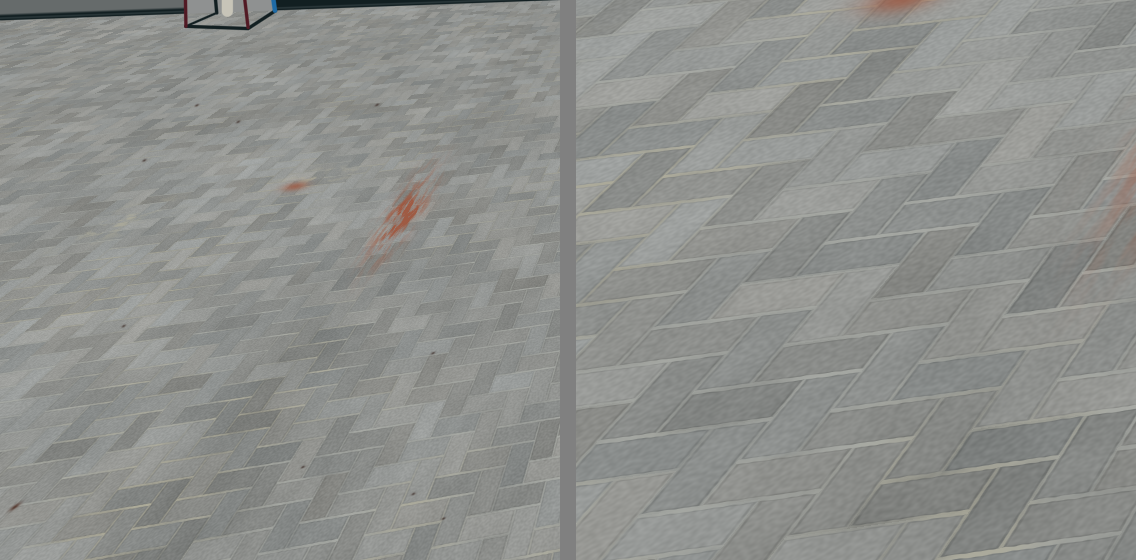
Left: the whole. Right: its middle third, enlarged.
Reproduce this texture procedurally as a Shadertoy shader.

```glsl
const vec3 STONE = vec3(0.562, 0.570, 0.560);
const vec3 SAND = vec3(0.68, 0.67, 0.60);
const vec3 MORTAR = vec3(0.65, 0.66, 0.64);
const vec3 RUST = vec3(0.63, 0.33, 0.23);
const vec3 SHADOW = vec3(0.07, 0.12, 0.13);
const vec3 WALL = vec3(0.40, 0.42, 0.42);

float hash(vec2 p) {
    vec3 q = fract(vec3(p.xyx) * 0.1031);
    q += dot(q, q.yzx + 33.33);
    return fract((q.x + q.y) * q.z);
}

float cornerSlope(vec2 cell, vec2 offset) {
    float a = 6.2832 * hash(cell);
    return dot(vec2(cos(a), sin(a)), offset);
}

// Gradient noise, roughly -0.7 to 0.7
float noise(vec2 p) {
    vec2 i = floor(p), f = p - i;
    vec2 w = f * f * f * (f * (f * 6.0 - 15.0) + 10.0);
    vec2 e = vec2(1, 0);
    return mix(mix(cornerSlope(i, f), cornerSlope(i + e, f - e), w.x),
               mix(cornerSlope(i + e.yx, f - e.yx), cornerSlope(i + 1.0, f - 1.0), w.x), w.y);
}

float fbm(vec2 p) {
    float sum = 0.0, amp = 0.6;
    for (int i = 0; i < 4; i++) {
        sum += amp * noise(p);
        p = 2.03 * p + 7.1;
        amp *= 0.5;
    }
    return sum;
}

// Canvas to ground plane, measured in brick widths
vec2 toGround(vec2 p) {
    float depth = 1.411 + 0.03 * p.x - p.y;
    float across = p.x - 1.3;
    float along = p.y - 0.1 - 0.17 * (p.x - 0.5);
    return vec2(32.0 * across, 34.0 * along) / depth + 200.0;
}

// Herringbone of 2:1 bricks: xy = distance to joints, zw = brick id
vec4 herringbone(vec2 g) {
    vec2 cell = floor(g);
    float k = mod(cell.x - cell.y, 4.0);
    bool flat_ = k < 1.5;
    vec2 id = cell - (flat_ ? vec2(k, 0) : vec2(0, 3.0 - k));
    vec2 size = flat_ ? vec2(2, 1) : vec2(1, 2);
    vec2 local = g - id;
    return vec4(min(local, size - local), id);
}

// Pixel-filtered coverage of a line of given half width
vec2 lineCover(vec2 d, vec2 halfWidth, vec2 pixel) {
    return clamp((halfWidth - d) / pixel + 0.5, vec2(0), min(vec2(1), 2.0 * halfWidth / pixel));
}

// Soft oval blot whose long axis points along dir
float blot(vec2 p, vec2 center, vec2 dir, vec2 radii) {
    vec2 q = p - center;
    dir = normalize(dir);
    q = vec2(dot(q, dir), dot(q, vec2(-dir.y, dir.x))) / radii;
    return exp(-dot(q, q));
}

float bar(vec2 p, vec2 a, vec2 b, float halfWidth, float px) {
    vec2 ab = b - a;
    float t = clamp(dot(p - a, ab) / dot(ab, ab), 0.0, 1.0);
    return smoothstep(px, -px, length(p - a - ab * t) - halfWidth);
}

vec3 paving(vec2 p) {
    vec2 g = toGround(p);
    vec2 pixel = max(fwidth(g), vec2(1e-4));
    vec4 brick = herringbone(g);

    // Brick tone, broad weathering and grain
    float tone = 0.095 * (hash(brick.zw) - 0.5) + 0.06 * fbm(g * 0.12);
    tone += 0.04 * fbm(g * vec2(1.1, 0.8) + 17.0 * hash(brick.wz));
    tone += 0.05 * noise(g * 9.0) * smoothstep(0.35, 0.05, pixel.y);
    tone -= 0.055 * blot(p, vec2(0.43, 0.24), vec2(1, 1.2), vec2(0.3, 0.09));
    tone += 0.025 * blot(p, vec2(0.33, 0.5), vec2(1, 0.5), vec2(0.4, 0.16));
    vec3 col = STONE + tone + 0.012 * (hash(brick.zw + 9.0) - 0.5) * vec3(1, 0, -1);

    // Dark bevel beside pale, unevenly filled joints
    vec2 bevel = lineCover(brick.xy, vec2(0.085, 0.08), pixel);
    col -= 0.045 * max(bevel.x, bevel.y);
    float wear = clamp(0.75 + 0.9 * fbm(g * 0.45 + 40.0), 0.2, 1.0);
    vec2 halfWidth = vec2(0.034, 0.052) * (1.0 + 0.5 * noise(g * 6.0));
    vec2 joint = lineCover(brick.xy, halfWidth, pixel) * vec2(0.75, 1.0) * wear;
    float sandy = smoothstep(-0.05, 0.3, fbm(g * 0.1 + 60.0));
    col = mix(col, mix(MORTAR, SAND, sandy), max(joint.x, joint.y));

    // Spilled sand and rust-coloured streaks
    float sand = blot(p, vec2(0.57, 0.685), vec2(1, 0.15), vec2(0.07, 0.012))
               + blot(p, vec2(0.21, 0.60), vec2(1, 0.4), vec2(0.10, 0.018));
    col = mix(col, SAND, 0.8 * sand * smoothstep(0.0, 0.3, fbm(g * vec2(0.7, 1.2))));
    float streak = smoothstep(-0.2, 0.3, fbm(g * vec2(2.6, 0.5) + 5.0));
    float rust = blot(p, vec2(0.715, 0.61), vec2(0.7, 1), vec2(0.085, 0.022)) * streak
               + blot(p, vec2(0.726, 0.618), vec2(1, 0.7), vec2(0.03, 0.015)) * (0.3 + 0.6 * streak)
               + 0.7 * blot(p, vec2(0.527, 0.667), vec2(1, 0.2), vec2(0.022, 0.007));
    col = mix(col, RUST, clamp(rust, 0.0, 0.9));

    // Scattered specks of debris
    for (float i = 0.0; i < 9.0; i++) {
        vec2 at = vec2(hash(vec2(i, 3.0)), 0.85 * hash(vec2(i, 8.0)));
        col = mix(col, vec3(0.24, 0.18, 0.16), 0.7 * blot(p, at, vec2(1, 0.5), vec2(0.004, 0.002)));
    }
    return mix(col, vec3(0.3, 0.17, 0.13), 0.8 * blot(p, vec2(0.027, 0.095), vec2(1, 0.7), vec2(0.012, 0.003)));
}

// Wall base with a metal stand in front of it
vec3 addBackdrop(vec3 col, vec2 p, float px) {
    float rise = p.y - 0.9635 - 0.0365 * p.x;
    float bay = smoothstep(-px, px, p.x - 0.33) * smoothstep(px, -px, p.x - 0.49);
    vec3 wall = mix(SHADOW, WALL, smoothstep(0.007, 0.013, rise) * step(p.x, 0.33));
    wall = mix(wall, vec3(0.20, 0.25, 0.26), 0.7 * smoothstep(0.003, 0.0, abs(rise - 0.004)));
    wall = mix(wall, vec3(0.56, 0.57, 0.57), bay);
    col = mix(col, wall, smoothstep(-px, px, rise));
    col = mix(col, vec3(0.78, 0.77, 0.72), bar(p, vec2(0.406, 1.02), vec2(0.406, 0.980), 0.010, px));
    float frame = max(bar(p, vec2(0.332, 0.953), vec2(0.443, 0.949), 0.003, px),
                      bar(p, vec2(0.443, 0.949), vec2(0.492, 0.981), 0.003, px));
    frame = max(frame, bar(p, vec2(0.332, 0.953), vec2(0.387, 0.977), 0.002, px));
    frame = max(frame, bar(p, vec2(0.387, 0.977), vec2(0.384, 1.01), 0.003, px));
    col = mix(col, SHADOW, frame);
    float legs = max(bar(p, vec2(0.332, 0.953), vec2(0.331, 1.01), 0.003, px),
                     bar(p, vec2(0.443, 0.951), vec2(0.436, 1.01), 0.003, px));
    col = mix(col, vec3(0.32, 0.10, 0.14), legs);
    return mix(col, vec3(0.12, 0.42, 0.65), bar(p, vec2(0.491, 0.981), vec2(0.487, 1.01), 0.004, px));
}

void mainImage(out vec4 fragColor, in vec2 fragCoord) {
    vec2 p = fragCoord / iResolution.xy;
    fragColor = vec4(addBackdrop(paving(p), p, 0.8 / iResolution.y), 1.0);
}
```
